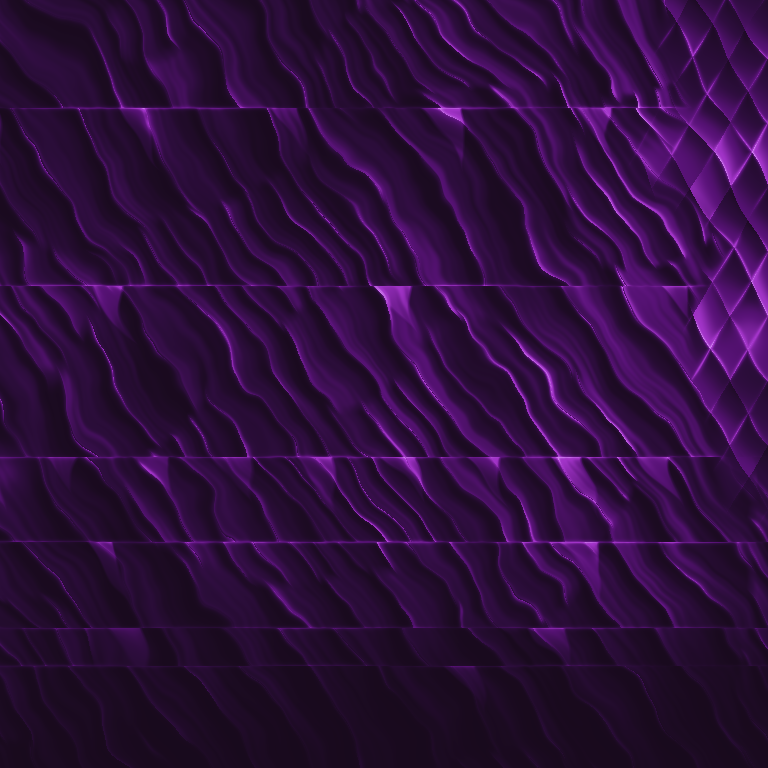
Write a three.js fragment shader that draws this background.

```glsl
varying vec2 vUv;

const vec3 SHADOW = vec3(0.095, 0.040, 0.112);
const vec3 BODY = vec3(0.17, 0.05, 0.23);
const vec3 GLOW = vec3(0.34, 0.07, 0.46);
const vec3 EDGE = vec3(0.63, 0.20, 0.78);
const vec3 SPARK = vec3(0.82, 0.50, 0.95);

// Each seam: height, then start and spacing of its facets
const vec3 SEAM_A = vec3(0.859, 0.17, 0.20);
const vec3 SEAM_B = vec3(0.628, 0.14, 0.37);
const vec3 SEAM_C = vec3(0.405, 0.08, 0.11);
const vec3 SEAM_D = vec3(0.294, 0.13, 0.62);
const vec3 SEAM_E = vec3(0.182, 0.16, 0.55);
const vec3 SEAM_F = vec3(0.133, 0.60, 3.00);
const float SEAM_WIDTH = 0.0016;
const float RIDGE_LEAN = 0.66;      // sideways run per unit of height
const float BROAD_SPACING = 0.082;
const float FINE_SPACING = 0.043;
const float RIDGE_WIDTH = 0.0024;
const float FACET_DEPTH = 0.075;
const float FACET_WIDTH = 0.048;
const vec2 DIAMOND_SIZE = vec2(0.050, 0.084);
const float DIAMOND_LINE = 0.045;

float hash(vec2 p) {
  return fract(sin(dot(p, vec2(127.1, 311.7))) * 43758.5);
}

vec2 gradient(vec2 cell) {
  float angle = 6.28318 * hash(cell);
  return vec2(cos(angle), sin(angle));
}

float gradientNoise(vec2 p) {
  vec2 i = floor(p), f = fract(p);
  vec2 s = f * f * f * (f * (f * 6.0 - 15.0) + 10.0);
  vec2 e = vec2(1.0, 0.0);
  float low = mix(dot(gradient(i), f), dot(gradient(i + e), f - e), s.x);
  float high = mix(dot(gradient(i + e.yx), f - e.yx),
                   dot(gradient(i + 1.0), f - 1.0), s.x);
  return mix(low, high, s.y);
}

vec3 palette(float tone) {
  vec3 color = mix(SHADOW, BODY, smoothstep(0.0, 0.30, tone));
  color = mix(color, GLOW, smoothstep(0.25, 0.60, tone));
  color = mix(color, EDGE, smoothstep(0.55, 1.0, tone));
  return mix(color, SPARK, smoothstep(1.0, 1.6, tone));
}

float spot(vec2 p, vec2 center, float radius) {
  vec2 d = (p - center) / radius;
  return exp(-dot(d, d));
}

// Broad illumination: stronger at the right, fading at the foot
float illumination(vec2 p) {
  float light = 0.88 + 0.42 * smoothstep(0.35, 1.0, p.x) * smoothstep(0.1, 0.6, p.y);
  light += 0.25 * spot(p, vec2(0.60, 0.55), 0.16);
  light += 0.25 * spot(p, vec2(0.88, 0.62), 0.18);
  light += 0.25 * gradientNoise(p * 4.0 + 7.0);
  return light * mix(0.25, 1.0, smoothstep(-0.02, 0.32, p.y));
}

// Keeps the seam above a point and counts the bands passed
void passSeam(float y, vec3 candidate, inout vec3 seam, inout float band, inout float line) {
  if (y < candidate.x) {
    seam = candidate;
    band += 1.0;
  }
  line = max(line, exp(-abs(y - candidate.x) / SEAM_WIDTH));
}

// Lit sheets that drop into shadow before the next bright crest
float ridges(vec2 p, float across, float spacing, float band) {
  float ridge = across / spacing;
  float id = floor(ridge), f = ridge - id;
  float pick = hash(vec2(id, band + 3.0));
  float lit = (1.0 - smoothstep(0.25, 0.98, f)) * smoothstep(0.0, 0.03, f);
  float streaks = gradientNoise(vec2(across * 50.0, p.y * 5.0));
  streaks += 0.6 * gradientNoise(vec2(across * 105.0, p.y * 9.0 + 4.0));
  float tone = 0.04 + lit * (0.20 + 0.16 * pick + 0.24 * streaks);
  float crest = min(f, 1.0 - f) * spacing * 0.83;
  float gleam = gradientNoise(p * 9.0 + vec2(19.0, id * 3.7));
  return tone + exp(-crest / RIDGE_WIDTH) * (0.28 + 0.75 * smoothstep(-0.1, 0.45, gleam));
}

// Bright wedges hanging from the seam, leaning with the ridges
float facets(vec2 p, vec3 seam, float band) {
  float drop = seam.x - p.y;
  float place = (p.x - seam.y) / seam.z + 0.5;
  float id = floor(place);
  float pick = hash(vec2(id, band + 11.0));
  float x = (fract(place) - 0.5) * seam.z - 0.48 * drop;
  x += 0.02 * gradientNoise(p * 16.0);
  float depth = FACET_DEPTH * (0.6 + 0.6 * pick);
  float halfWidth = 0.5 * FACET_WIDTH * (1.0 - drop / depth);
  float inside = smoothstep(0.0, 0.006, halfWidth - abs(x));
  float sheen = 0.7 + 0.3 * smoothstep(-0.02, 0.02, x);
  return inside * sheen * (0.10 + 0.50 * exp(-drop / 0.035)) * (0.6 + 0.5 * pick);
}

float foldedSheets(vec2 p, float light) {
  vec3 seam = vec3(1.09, 0.1, 3.0);
  float band = 0.0, seamLine = 0.0;
  passSeam(p.y, SEAM_A, seam, band, seamLine);
  passSeam(p.y, SEAM_B, seam, band, seamLine);
  passSeam(p.y, SEAM_C, seam, band, seamLine);
  passSeam(p.y, SEAM_D, seam, band, seamLine);
  passSeam(p.y, SEAM_E, seam, band, seamLine);
  passSeam(p.y, SEAM_F, seam, band, seamLine);

  // Leaning ridges bent by noise, split into finer folds in places
  float across = p.x + RIDGE_LEAN * p.y + 0.02 * hash(vec2(band, 5.0));
  across += 0.055 * gradientNoise(p * vec2(5.0, 4.5) + band * 0.35);
  across += 0.022 * gradientNoise(p * 13.0 + band * 3.0);
  across += 0.006 * gradientNoise(p * 32.0);
  float split = gradientNoise(p * 4.0 + 31.0) + 0.25 * (p.x - 0.45);
  float tone = mix(ridges(p, across, BROAD_SPACING, band),
                   ridges(p, across, FINE_SPACING, band), smoothstep(0.0, 0.08, split));

  tone += facets(p, seam, band);
  float gleam = smoothstep(-0.15, 0.4, gradientNoise(vec2(p.x * 6.0, band * 2.3 + 0.5)));
  return (tone + seamLine * (0.08 + 0.5 * gleam)) * light;
}

float diamondScales(vec2 p, float light) {
  vec2 q = (p + 0.012 * gradientNoise(p * 12.0)) / DIAMOND_SIZE;
  vec2 axes = vec2(q.x + q.y, q.x - q.y);
  vec2 cell = floor(axes), f = axes - cell;
  vec2 border = min(f, 1.0 - f);
  float pick = hash(cell);
  float tone = 0.05 + 0.34 * (1.0 - f.x) * (0.4 + pick) + 0.10 * f.y;
  tone += 0.22 * smoothstep(0.8, 1.0, pick) * (1.0 - f.y);
  float gleam = smoothstep(-0.3, 0.4, gradientNoise(p * 14.0));
  tone += 0.5 * gleam * exp(-min(border.x, border.y) / DIAMOND_LINE);
  return tone * light;
}

void main() {
  vec2 p = vUv;
  float light = illumination(p);
  float tone = foldedSheets(p, light);

  // Scales emerge along an uneven right-hand boundary
  float boundary = 0.865 + 0.06 * smoothstep(0.8, 0.55, p.y) + 0.09 * gradientNoise(p * 7.0 + 2.0);
  float scales = smoothstep(-0.015, 0.025, p.x - boundary) * smoothstep(0.30, 0.42, p.y);
  tone = mix(tone, diamondScales(p, light), scales);

  // Local glows
  tone += 0.40 * spot(p, vec2(0.98, 0.57), 0.04);
  tone += 0.20 * spot(p, vec2(0.88, 0.81), 0.04);
  tone += 0.25 * spot(p, vec2(0.01, 0.39), 0.03);
  gl_FragColor = vec4(palette(tone), 1.0);
}
```
